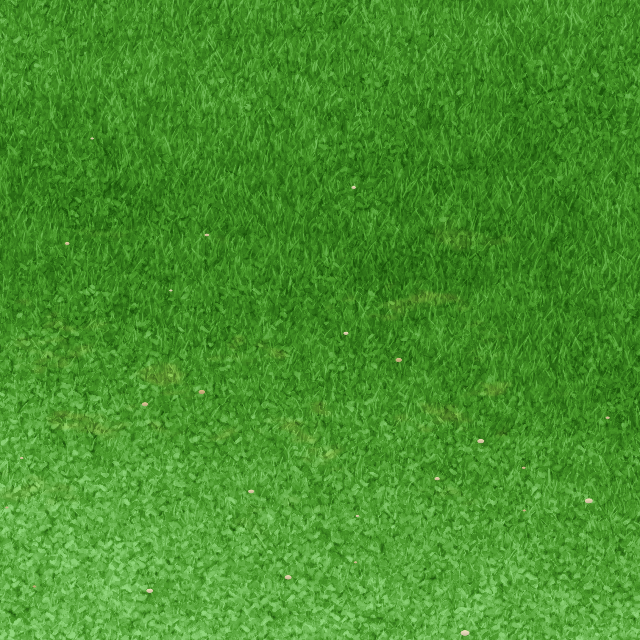
A Shadertoy shader for this texture:

```glsl
const vec3 DEEP_GREEN = vec3(0.150, 0.400, 0.070);
const vec3 GRASS_GREEN = vec3(0.280, 0.590, 0.155);
const vec3 PALE_GREEN = vec3(0.520, 0.800, 0.430);
const vec3 DRY_STRAW = vec3(0.52, 0.66, 0.25);
const vec3 CAP_CREAM = vec3(0.95, 0.91, 0.78);
const vec3 CAP_TAN = vec3(0.78, 0.66, 0.38);
const vec2 BLADE_CELL = vec2(0.013, 0.026);
const float BLADE_WIDTH = 0.0017;
const int BLADE_LAYERS = 13;
const float LEAF_SCALE = 68.0;
const int CAP_COUNT = 24;
const float SHADE_TONE = 0.30;
const float SUN_GAIN = 0.46;
const float BACK_GAIN = 0.15;
const float BROAD_GAIN = 0.085;
const float CLUMP_GAIN = 0.085;
const float GRIT_GAIN = 0.20;
const float CONTRAST = 1.30;

vec3 hash3(vec2 p) {
    vec3 q = fract(p.xyx * vec3(0.1031, 0.1030, 0.0973));
    q += dot(q, q.yxz + 33.33);
    return fract((q.xxy + q.yzz) * q.zyx);
}

// Layered sines, each octave turned: broad uneven patches, about -1 to 1.
float patches(vec2 p) {
    float sum = 0.0, amp = 0.5;
    for (int i = 0; i < 5; i++) {
        sum += amp * sin(p.x + 1.3 * sin(p.y * 0.8)) * sin(p.y + 1.1 * sin(p.x * 0.7));
        p = mat2(1.2, 1.3, -1.3, 1.2) * p + 2.7;
        amp *= 0.72;
    }
    return sum;
}

// Cellular noise: x = distance to nearest seed, y = its random value.
vec2 cellular(vec2 p) {
    vec2 nearest = vec2(9.0, 0.0);
    for (int y = -1; y <= 1; y++)
    for (int x = -1; x <= 1; x++) {
        vec2 cell = floor(p) + vec2(x, y);
        vec3 rnd = hash3(cell + 61.0);
        float d = length(cell + rnd.xy - p);
        if (d < nearest.x) nearest = vec2(d, rnd.z);
    }
    return nearest;
}

// One layer of tapered, bent blades drawn over the tone below.
float drawBlades(float tone, vec2 p, float layer, float px) {
    float scale = mix(0.75, 1.6, layer / float(BLADE_LAYERS));
    vec2 size = BLADE_CELL * scale;
    p += hash3(vec2(layer, 7.0)).xy;
    vec2 home = floor(p / size);
    for (int y = 0; y >= -1; y--)
    for (int x = -1; x <= 1; x++) {
        vec2 cell = home + vec2(x, y);
        vec3 rnd = hash3(cell + layer * 37.0);
        vec3 form = hash3(cell + layer * 53.0 + 211.0);
        vec2 q = p - (cell + rnd.xy) * size;
        float len = size.y * mix(0.5, 1.0, form.x);
        float h = q.y / len;
        float lean = (form.y - 0.46) * size.x * 1.6;
        float bend = (form.z - 0.45) * size.x * 1.2;
        float slope = (lean + 2.0 * bend * h) / len;
        float d = abs(q.x - lean * h - bend * h * h) * inversesqrt(1.0 + slope * slope);
        float halfWidth = BLADE_WIDTH * (1.05 - 0.85 * h);
        float cover = 1.0 - smoothstep(halfWidth - px, halfWidth + px, d);
        cover *= smoothstep(0.0, 0.2, h) * (1.0 - smoothstep(0.85, 1.0, h));
        float bladeTone = mix(-0.27, 0.28, rnd.z) + 0.18 * (h - 0.5);
        tone = mix(tone, bladeTone, 0.9 * cover);
    }
    return tone;
}

// Round clover leaves with dark gaps, growing where amount is high.
float drawClover(float tone, vec2 p, float amount) {
    for (int i = 0; i < 2; i++) {
        float scale = LEAF_SCALE * (1.4 - 0.4 * float(i));
        vec2 warp = 0.002 * sin(p.yx * 310.0 + float(i));
        vec2 leaf = cellular((p + warp) * vec2(1.0, 1.4) * scale + float(i) * 19.0);
        float cover = 1.0 - smoothstep(0.34, 0.46, leaf.x);
        float gap = smoothstep(0.46, 0.75, leaf.x);
        float leafTone = mix(-0.16, 0.30, fract(leaf.y * 7.3)) - 0.4 * leaf.x * leaf.x;
        float present = 1.0 - smoothstep(amount - 0.08, amount + 0.08, leaf.y);
        tone = mix(tone, leafTone, 0.85 * cover * present);
        tone -= 0.16 * gap * present;
    }
    return tone;
}

vec3 lawnRamp(float tone) {
    vec3 col = mix(DEEP_GREEN, GRASS_GREEN, clamp(tone / 0.45, -0.35, 1.0));
    return mix(col, PALE_GREEN, clamp((tone - 0.45) / 0.55, 0.0, 1.2));
}

void mainImage(out vec4 fragColor, in vec2 fragCoord) {
    vec2 p = fragCoord / iResolution.y;
    float px = 0.6 / iResolution.y;

    // Sunlight: bright foreground, shaded middle, mild light at the top.
    float broad = patches(p * vec2(6.0, 9.0));
    float sun = 1.0 - smoothstep(0.02, 0.66, p.y + 0.24 * (p.x - 0.35) + 0.05 * broad);
    float back = smoothstep(0.68, 1.0, p.y + 0.12 * (0.5 - p.x));
    float light = SHADE_TONE + SUN_GAIN * sun + BACK_GAIN * back + BROAD_GAIN * broad;
    light += CLUMP_GAIN * patches(p * vec2(28.0, 42.0) + 4.0);

    // Turf: dark soil, then blades and clover, then fine grit.
    float detail = -0.13;
    for (int i = 0; i < BLADE_LAYERS; i++)
        detail = drawBlades(detail, p, float(i), px);
    float clover = 0.14 + 0.66 * sun + 0.22 * patches(p * 13.0 + 8.0);
    detail = drawClover(detail, p, clover);
    detail += GRIT_GAIN * (cellular(p * vec2(230.0, 170.0)).y - 0.5);
    vec3 col = lawnRamp(light + CONTRAST * detail);

    // Dry straw showing through in a few flat patches.
    float dry = smoothstep(0.4, 0.95, patches(p * vec2(11.0, 24.0) + 1.7));
    dry *= smoothstep(0.12, 0.3, p.y) * (1.0 - smoothstep(0.5, 0.75, p.y));
    col = mix(col, DRY_STRAW * (1.0 + detail), 0.45 * dry);

    // Scattered small mushroom caps, lit from above.
    for (int i = 0; i < CAP_COUNT; i++) {
        vec3 rnd = hash3(vec2(float(i), 91.0));
        float radius = mix(0.0025, 0.0075, rnd.z * rnd.z);
        vec2 q = p - vec2(rnd.x, 0.8 * rnd.y);
        float d = length(q * vec2(1.0, 1.6)) - radius;
        vec3 cap = mix(CAP_CREAM, CAP_TAN, fract(rnd.z * 9.7) * 0.7);
        cap *= 0.92 + 0.15 * clamp(q.y / radius, -1.0, 1.0);
        col = mix(col, cap, 1.0 - smoothstep(-px, px, d));
    }
    fragColor = vec4(clamp(col, 0.0, 1.0), 1.0);
}
```
